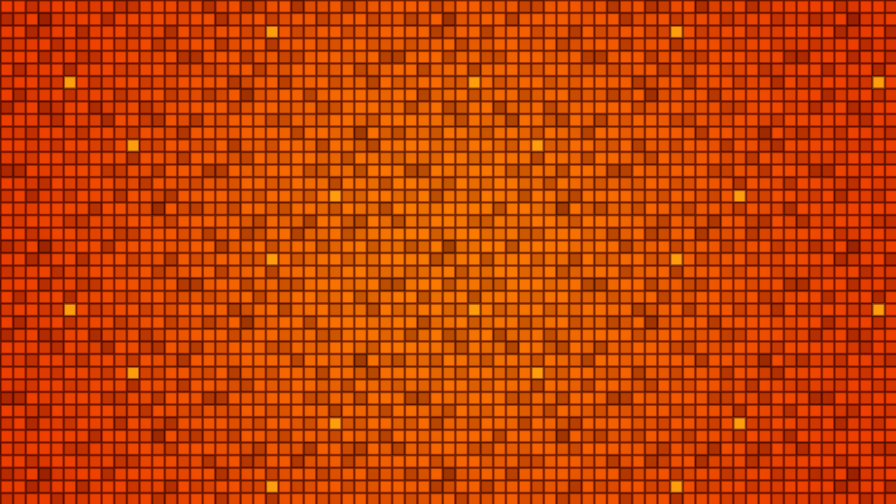
Reproduce this background procedurally as a Shadertoy shader.

```glsl
// Glowing orange mosaic wall: square tiles in mixed shades, warm centre, thin dark grout.

const float TILES_PER_HEIGHT = 39.89;
const vec2  GRID_OFFSET  = vec2(0.04, 0.02);   // in tiles, from the upper left
const vec2  BLOCK        = vec2(16.0, 9.0);    // tiles in the repeating block
const vec2  SPARK_TILE   = vec2(5.0, 6.0);     // brightest tile of the block
const vec2  SHADOW_TILE  = vec2(3.0, 1.0);     // darkest tile of the block

const vec3  CORE_COLOUR  = vec3(0.98, 0.48, 0.0);
const vec3  RIM_COLOUR   = vec3(0.93, 0.24, 0.0);
const vec3  SPARK_COLOUR = vec3(1.0, 0.62, 0.05);
const float GLOW_START   = 0.02;               // in canvas heights
const float GLOW_END     = 1.0;

const float SHADE_DEPTH  = 0.28;               // darkening of the deepest common tile
const float SHADE_FALL   = 2.5;                // higher leaves fewer dark tiles
const float SHADOW_SHADE = 0.66;
const vec2  SPREAD       = vec2(0.7549, 0.5698); // spaces the shades evenly
const float SCATTER      = 0.4;                // randomness added to that spacing
const float RED_SHIFT    = 1.5;                // dark parts lose green faster
const float GROUT_SHADE  = 0.46;
const float GROUT_HALF   = 0.03;               // in tiles
const float BEVEL_WIDTH  = 0.10;

// Integer hash of a tile, from 0 to 1
float hash(vec2 tile) {
    uint n = uint(tile.x) * 1597u + uint(tile.y) * 51749u + 977u;
    n = (n ^ (n >> 15)) * 739391u;
    n = (n ^ (n >> 12)) * 974711u;
    n ^= n >> 14;
    return float(n & 65535u) / 65535.0;
}

// Fold the wall into one block: rows mirror sideways, columns mirror upright
vec2 foldIntoBlock(vec2 tile) {
    vec2 period = 2.0 * BLOCK;
    tile = mod(tile, period);
    if (tile.y >= BLOCK.y) {
        tile = vec2(period.x - 1.0 - tile.x, tile.y - BLOCK.y);
    }
    if (tile.x >= BLOCK.x) {
        tile = vec2(tile.x - BLOCK.x, BLOCK.y - 1.0 - tile.y);
    }
    return tile;
}

bool sameTile(vec2 a, vec2 b) {
    return all(lessThan(abs(a - b), vec2(0.5)));
}

// Evenly spread random shades, mostly bright
float tileShade(vec2 tile) {
    if (sameTile(tile, SPARK_TILE)) return 1.0;
    if (sameTile(tile, SHADOW_TILE)) return SHADOW_SHADE;
    float level = fract(dot(tile, SPREAD) + SCATTER * hash(tile));
    return 1.0 - SHADE_DEPTH * pow(level, SHADE_FALL);
}

// Darken towards red
vec3 darken(vec3 colour, float shade) {
    return colour * vec3(shade, pow(shade, RED_SHIFT), shade);
}

void mainImage(out vec4 fragColor, in vec2 fragCoord) {
    // Tile grid, counted from the upper left
    vec2 fromTop = vec2(fragCoord.x, iResolution.y - fragCoord.y) / iResolution.y;
    vec2 grid = fromTop * TILES_PER_HEIGHT - GRID_OFFSET;
    vec2 tile = foldIntoBlock(floor(grid));

    // Warm glow fading outwards from the centre
    float radius = length(fragCoord - 0.5 * iResolution.xy) / iResolution.y;
    vec3 colour = mix(CORE_COLOUR, RIM_COLOUR, smoothstep(GLOW_START, GLOW_END, radius));
    if (sameTile(tile, SPARK_TILE)) colour = SPARK_COLOUR;
    colour = darken(colour, tileShade(tile));

    // Grout with a soft bevel, smoothed over one pixel
    float pixel = TILES_PER_HEIGHT / iResolution.y;
    vec2 toEdge = 0.5 - abs(fract(grid) - 0.5);
    vec2 face = smoothstep(GROUT_HALF - 0.5 * pixel,
                           GROUT_HALF + 0.5 * pixel + BEVEL_WIDTH, toEdge);
    colour = darken(colour, mix(GROUT_SHADE, 1.0, face.x * face.y));

    fragColor = vec4(colour, 1.0);
}
```
